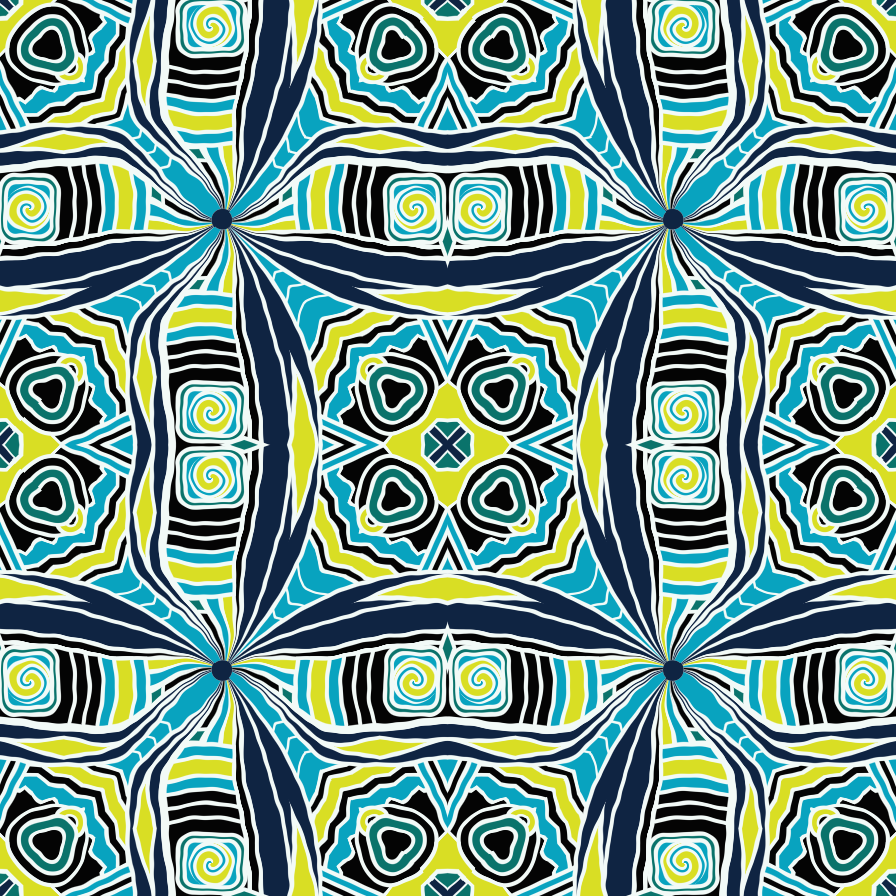
A Shadertoy shader for this pattern:

```glsl
#define CELLS 3.97
#define CENTER vec2(0.4995, 0.5035)
#define LINE 0.0092
#define WOBBLE 0.011
#define WOBBLE_FREQ 13.0

const vec3 WHITE = vec3(0.95, 0.98, 0.97);
const vec3 CYAN = vec3(0.03, 0.64, 0.75);
const vec3 NAVY = vec3(0.06, 0.14, 0.26);
const vec3 BLACK = vec3(0.015);
const vec3 TEAL = vec3(0.04, 0.45, 0.42);
const vec3 YELLOW = vec3(0.85, 0.87, 0.14);

vec2 hashGradient(vec2 i) {
    float h = fract(sin(dot(i, vec2(127.1, 311.7))) * 4375.85);
    return vec2(cos(6.2832 * h), sin(6.2832 * h));
}

float gradientNoise(vec2 p) {
    vec2 i = floor(p), f = fract(p), s = f * f * (3.0 - 2.0 * f);
    vec2 o = vec2(0, 1);
    float a = dot(hashGradient(i), f);
    float b = dot(hashGradient(i + o.yx), f - o.yx);
    float c = dot(hashGradient(i + o.xy), f - o.xy);
    float d = dot(hashGradient(i + o.yy), f - o.yy);
    return mix(mix(a, b, s.x), mix(c, d, s.x), s.y);
}

// Fill a signed shape and stroke its edge in white
void paint(inout vec3 col, float d, vec3 fill, float halfLine) {
    float aa = 0.7 * CELLS / iResolution.y;
    col = mix(col, WHITE, 1.0 - smoothstep(-aa, aa, d - halfLine));
    col = mix(col, fill, 1.0 - smoothstep(-aa, aa, d + halfLine));
}

// Height of ribbon t: 0 is the inner arch, 1 the shouldered outer edge
float ribbonHeight(float u, float t) {
    float arch = -0.44 * (1.0 - pow(abs(u), 2.2));
    float shoulder = 0.415 * (1.0 - smoothstep(0.47, 0.99, u));
    shoulder -= 0.03 * (1.0 - smoothstep(0.0, 0.25, abs(u)));
    return mix(arch, shoulder, t);
}

float ribbon(vec2 k, float t) {
    float slope = (ribbonHeight(k.x + 0.01, t) - ribbonHeight(k.x - 0.01, t)) / 0.02;
    return (k.y - ribbonHeight(k.x, t)) / sqrt(1.0 + slope * slope);
}

float band(vec2 k, float t0, float t1) {
    return max(ribbon(k, t1), -ribbon(k, t0));
}

float box(vec2 p, vec2 size, float round_) {
    vec2 q = abs(p) - size + round_;
    return length(max(q, 0.0)) + min(max(q.x, q.y), 0.0) - round_;
}

vec3 medallion(vec2 m) {
    vec3 col = CYAN;
    float angle = atan(m.x, m.y);
    float r = dot(m, vec2(0.383, 0.924)) + 0.035 * abs(fract(angle * 4.5) - 0.5);

    // Stepped octagonal bands
    for (float k = 1.0; k > 0.76; k -= 0.085) paint(col, r - k, CYAN, LINE * 0.6);
    paint(col, r - 0.725, BLACK, LINE);
    paint(col, r - 0.685, YELLOW, LINE);
    paint(col, r - 0.615, BLACK, LINE);
    paint(col, r - 0.565, CYAN, LINE);
    paint(col, r - 0.505 + 0.03 * abs(sin(angle * 12.0)), BLACK, LINE);

    // Nested wedges on the axes
    for (int i = 0; i < 3; i++) {
        float wedge = 0.91 * (m.x - 0.45 * (m.y - 0.28 - 0.1 * float(i)));
        paint(col, wedge, i == 1 ? BLACK : CYAN, LINE);
    }

    // Pear rings with a hooked bud
    vec2 b = m - 0.233;
    float pear = length(b) - 0.012 * cos(3.0 * (atan(b.y, b.x) - 0.785));
    paint(col, pear - 0.175, BLACK, LINE);
    float bud = length(b - 0.098);
    paint(col, bud - 0.065, YELLOW, LINE);
    paint(col, bud - 0.026, BLACK, LINE * 0.7);
    paint(col, pear - 0.123, TEAL, LINE);
    paint(col, pear - 0.07, BLACK, LINE);

    // Star and crossed octagon
    paint(col, max(m.x + m.y - 0.29, 0.175 - pear), YELLOW, LINE);
    float octagon = max(m.y, 0.707 * (m.x + m.y)) - 0.11;
    paint(col, octagon, TEAL, LINE);
    paint(col, max(octagon + 0.01, 0.707 * (m.y - m.x) - 0.02), NAVY, LINE * 0.5);
    return col;
}

void lens(inout vec3 col, vec2 k) {
    float w = LINE * smoothstep(0.0, 0.32, length(vec2(1.0 - k.x, k.y)));

    // Navy ribbons with yellow slivers
    paint(col, band(k, 0.0, 1.0), NAVY, w);
    paint(col, band(k, 0.16, 0.32), NAVY, w);
    paint(col, abs(ribbon(k, 0.095)) - 0.062 * (1.0 - k.x / 0.36), YELLOW, w);
    paint(col, band(k, 0.81, 0.9), NAVY, w);
    paint(col, abs(ribbon(k, 0.91)) - 0.045 * (1.0 - abs(k.x - 0.3) / 0.25), YELLOW, w);
    paint(col, band(k, 0.32, 0.81), BLACK, w);

    // Streaks running into the knot
    paint(col, band(k, 0.38, 0.5), YELLOW, w);
    paint(col, band(k, 0.5, 0.64), CYAN, w);
    float leaf = band(k, 0.67, 0.8);
    paint(col, leaf, BLACK, w);
    paint(col, max(leaf, abs(k.x - 0.71) - 0.03), TEAL, w);

    // Bent panels
    float panel = band(k, 0.38, 0.79);
    float x = k.x + 0.9 * k.y * k.y - 0.12 * k.y;
    paint(col, max(panel, x - 0.67), CYAN, w);
    paint(col, max(panel, x - 0.61), YELLOW, w);
    paint(col, max(panel, x - 0.53), CYAN, w);
    for (float e = 0.47; e > 0.3; e -= 0.062) paint(col, max(panel, x - e), BLACK, w);

    // Spiral cell
    vec2 s = k - vec2(0.145, 0.045);
    paint(col, box(s, vec2(0.13, 0.15), 0.07), TEAL, w);
    paint(col, box(s, vec2(0.102, 0.12), 0.05), CYAN, w);
    float turn = fract(length(s) / 0.07 - atan(s.y, s.x) / 6.2832);
    float curl = abs(turn - 0.5) * 0.07 - 0.022;
    paint(col, max(curl, length(s) - 0.095), YELLOW, w * 0.8);
    paint(col, k.x + 0.35 * abs(k.y + 0.1) - 0.03, TEAL, w);
}

void mainImage(out vec4 fragColor, in vec2 fragCoord) {
    // Fold into one sector around a knot
    vec2 e = abs((fragCoord / iResolution.y - CENTER) * CELLS) - 1.0;
    if (abs(e.x) < abs(e.y)) e = e.yx;
    vec2 k = vec2(1.0 - abs(e.x), e.y);
    k += WOBBLE * gradientNoise(k * WOBBLE_FREQ) * vec2(0.7, 1.0);

    vec3 col = medallion(vec2(k.x, 1.0 - abs(k.y)));
    lens(col, k);
    paint(col, length(vec2(1.0 - k.x, k.y)) - 0.045, NAVY, 0.0);
    fragColor = vec4(col, 1.0);
}
```
